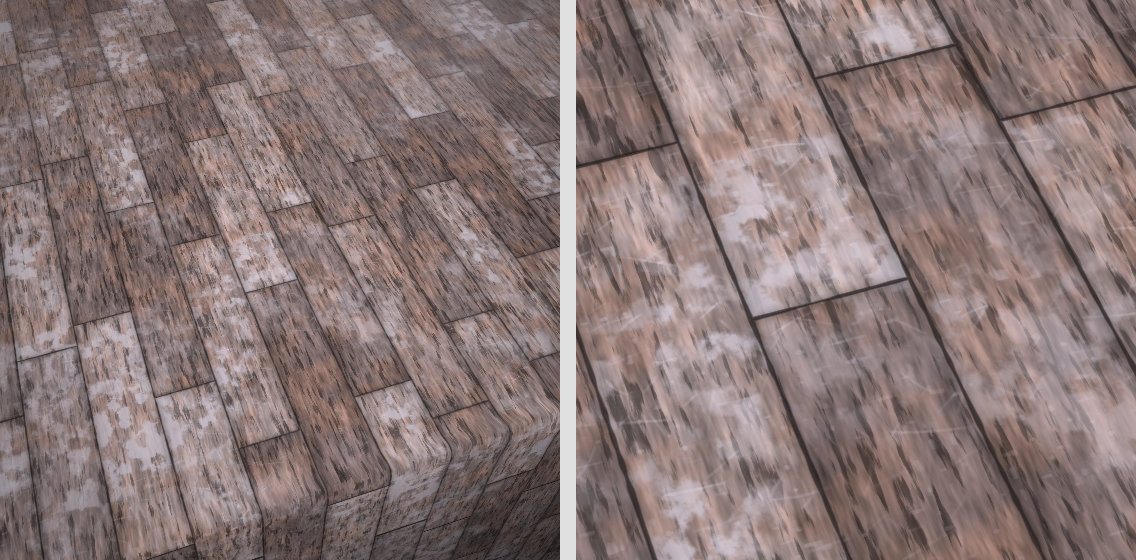
Left: the whole. Right: its middle third, enlarged.
Reproduce this texture procedurally as a Shadertoy shader.

```glsl
// Worn, staggered wooden planks on a block seen in perspective from above.
// The canvas is unprojected to board space (x across, y along), folded over a
// rounded front edge, then layered with grain, pale wear, scratches and seams.

const float HORIZON = -1.026;
const float BOARD_LENGTH = 0.878;   // in units of raw depth
const float ASPECT = 5.2;           // board length over width
const vec3 DARK_WOOD = vec3(0.43, 0.365, 0.36);
const vec3 LIGHT_WOOD = vec3(0.60, 0.525, 0.515);
const vec3 RUST = vec3(0.57, 0.435, 0.385);
const vec3 PALE_WEAR = vec3(0.77, 0.74, 0.785);
const vec3 SEAM = vec3(0.13, 0.11, 0.11);

// Stagger of each column in boards; the whole part flips dark and light.
const float STAGGER[16] = float[16](0.04, 1.28, 0.38, 1.96, 0.67, 1.32, 1.73, 0.56,
                                    1.92, 0.66, 0.13, 1.42, 0.75, 0.06, 1.76, 0.30);

float hash(vec2 p) {
    vec3 q = fract(vec3(p.xyx) * 0.1031);
    q += dot(q, q.yzx + 33.33);
    return fract((q.x + q.y) * q.z);
}

float noise(vec2 p) {
    vec2 i = floor(p), f = fract(p);
    f = f * f * (3.0 - 2.0 * f);
    return mix(mix(hash(i), hash(i + vec2(1, 0)), f.x),
               mix(hash(i + vec2(0, 1)), hash(i + vec2(1, 1)), f.x), f.y);
}

float fbm(vec2 p) {
    float sum = 0.0, amp = 0.52;
    for (int i = 0; i < 5; i++) {
        sum += amp * noise(p);
        p = mat2(1.6, 1.2, -1.2, 1.6) * p + 7.3;
        amp *= 0.5;
    }
    return sum;
}

// Perspective of the top face: column coordinate and depth.
vec2 topFace(vec2 p) {
    return vec2((p.x - 0.1523 - 0.342 * p.y) / (0.0703 + 0.0685 * p.y),
                (6.315 - p.x) / (p.y - HORIZON));
}

// Front face: slide each point up toward the fold, away from the nadir.
vec2 frontFace(vec2 p) {
    vec2 nadir = vec2(0.5, 1.633);
    float s = 2.162 / (5.399 - p.x - 3.0 * p.y);
    return vec2(topFace(nadir + s * (p - nadir)).x, 3.0 - 3.65 * (s - 1.0));
}

// One short random scratch per cell of a rotated grid.
float scratches(vec2 p, float angle, float width) {
    float c = cos(angle), s = sin(angle);
    p = mat2(c, s, -s, c) * p;
    p.y += 0.12 * noise(p * 2.0);
    vec2 id = floor(p), f = fract(p) - 0.5;
    float offset = (hash(id + angle) - 0.5) * 0.6;
    float slope = (hash(id + 5.1) - 0.5) * 0.5;
    float d = abs(f.y - offset - slope * f.x);
    float reach = 0.15 + 0.3 * hash(id + 9.7);
    return smoothstep(width, 0.0, d) * smoothstep(reach, reach - 0.12, abs(f.x))
         * step(0.45, hash(id + 2.3));
}

// Dark line with a soft shadow at distance d from a board edge.
float seamShade(float d, float width, float aa) {
    float line = 1.0 - smoothstep(width - aa, width + aa, d);
    return max(line * 0.85, 0.38 * exp(-d * 17.0));
}

void mainImage(out vec4 fragColor, in vec2 fragCoord) {
    vec2 p = fragCoord / iResolution.xy;
    p.y = 1.0 - p.y;

    // Board space, bent smoothly over the front edge
    float fold = p.x + 3.0 * p.y - 3.237;
    float front = smoothstep(-0.13, 0.13, fold);
    vec2 surface = mix(topFace(p), frontFace(p), front);
    float blur = smoothstep(0.36, 0.0, p.y);

    // Column, board and local position
    float column = floor(surface.x);
    float along = surface.y / BOARD_LENGTH - STAGGER[int(clamp(column + 4.0, 0.0, 15.0))];
    vec2 board = vec2(column, floor(along));
    float seed = hash(board + 41.7);
    vec2 local = vec2(fract(surface.x), fract(along));
    vec2 q = vec2(surface.x, surface.y / BOARD_LENGTH * ASPECT);
    vec2 w = q + seed * 37.0 + 20.0;

    // Wood tone and grain
    float lightBoard = mod(board.y, 2.0);
    float tone = clamp(lightBoard * 0.72 + (seed - 0.5) * 0.5 + 0.12, 0.0, 1.0);
    float mottled = fbm(w * vec2(3.5, 1.6));
    float grain = fbm(w * vec2(17.0, 2.2) + mottled * 1.5);
    float fine = noise(w * vec2(55.0, 9.0));
    vec3 color = mix(DARK_WOOD, LIGHT_WOOD, tone);
    color = mix(color, RUST, 0.6 * smoothstep(0.42, 0.7, fbm(w * 1.7 + 11.0)));
    float detail = mix(1.0, 0.55, blur);
    color *= 1.0 + detail * (0.75 * (grain - 0.5) + 0.3 * (mottled - 0.5) + 0.22 * (fine - 0.5));
    color *= 1.0 - 0.4 * detail * smoothstep(0.57, 0.72, fbm(w * vec2(24.0, 3.0) + 3.0));

    // Pale patches, chips and scratches
    float patches = smoothstep(0.47, 0.74, fbm(q * vec2(0.75, 0.6) + 63.0));
    float flakes = smoothstep(0.42, 0.66, fbm(w * vec2(6.0, 4.5)));
    float wear = patches * (0.25 + 0.65 * flakes) + 0.3 * flakes * tone;
    float marks = 0.0;
    for (int i = 0; i < 5; i++) {
        float k = float(i);
        marks += scratches(q * (1.1 + 0.45 * k) + k * 13.0, 0.5 + k * 1.27, 0.022 + 0.008 * k);
    }
    wear += detail * (0.4 * marks * noise(q * 5.0) + 0.3 * smoothstep(0.82, 0.95, noise(w * 16.0)));
    color = mix(color, PALE_WEAR, clamp(wear * mix(0.5, 0.9, tone), 0.0, 0.8));

    // Seams between columns and butt joints, with slightly ragged edges
    float ragged = 0.012 * (noise(q * 9.0) - 0.5);
    float side = min(local.x, 1.0 - local.x) + ragged;
    float end = min(local.y, 1.0 - local.y) * ASPECT + ragged;
    float aa = max(fwidth(surface.x), 0.01) + 0.03 * blur;
    float slot = 0.017 + 0.03 * front * step(0.6, seed);
    float seam = max(seamShade(side, 0.015, aa), seamShade(end, slot, aa * 1.3));
    color = mix(color, SEAM, seam * mix(0.95, 0.6, blur));

    // Haze at the far side, sheen on the fold, shaded front and corners
    float haze = blur * smoothstep(0.45, 0.75, fbm(p * 4.0 + 5.0));
    color = mix(color, PALE_WEAR, 0.25 * haze);
    color *= 1.0 + 0.12 * exp(-pow((fold + 0.05) / 0.13, 2.0));
    color *= mix(1.0, 0.78, front) * mix(1.0, 0.6, smoothstep(0.1, 0.75, fold));
    vec2 center = p - vec2(0.5, 0.5);
    color *= 1.11 - 0.75 * dot(center, center);
    fragColor = vec4(clamp(color, 0.0, 1.0), 1.0);
}
```
